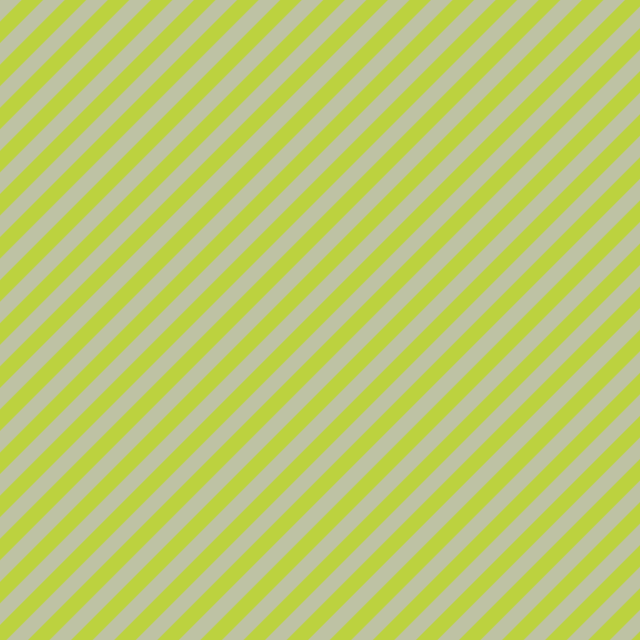
Write a three.js fragment shader that draws this pattern.

```glsl
// Even diagonal stripes, lime on grey-green, rising to the right at 45 degrees.
// The distance from the top left corner is folded into repeats, and a signed
// distance to the nearest stripe edge gives smooth borders.
varying vec2 vUv;

const vec3 LIME = vec3(0.737, 0.824, 0.247);
const vec3 GREY_GREEN = vec3(0.745, 0.761, 0.643);
const float REPEATS = 14.85;      // stripe pairs along each side
const float LIME_SHARE = 0.5;     // part of each repeat that is lime
const float EDGE_SOFTNESS = 0.0013; // half width of the blended border

// Signed distance to a stripe centred at 0.75 of each repeat, negative inside.
float stripeDistance(float along, float period, float share) {
  float fromCentre = abs(fract(along / period - 0.25) - 0.5);
  return (fromCentre - 0.5 * share) * period;
}

// Coverage of a shape: 1 inside, 0 outside.
float coverage(float dist, float softness) {
  return 1.0 - smoothstep(-softness, softness, dist);
}

void main() {
  // Distance across the stripes, measured from the top left corner
  vec2 across = normalize(vec2(1.0, -1.0));
  float along = dot(vUv - vec2(0.0, 1.0), across);
  float period = across.x / REPEATS;

  float lime = coverage(stripeDistance(along, period, LIME_SHARE), EDGE_SOFTNESS);
  gl_FragColor = vec4(mix(GREY_GREEN, LIME, lime), 1.0);
}
```
